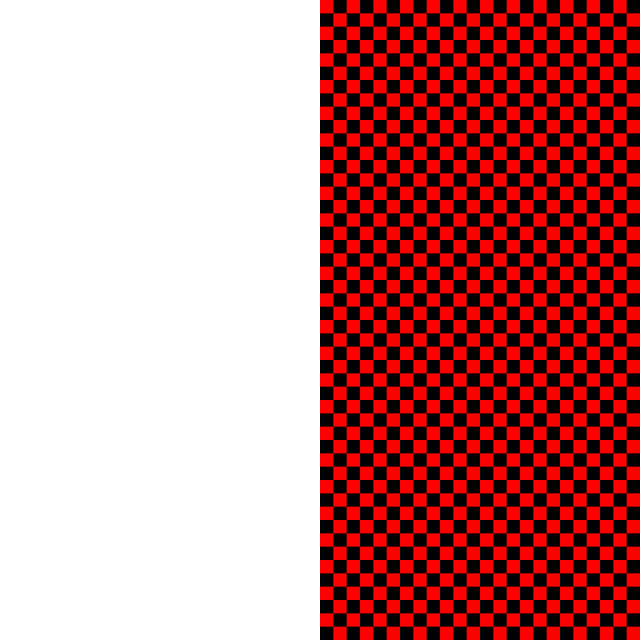
This pattern is drawn by a WebGL 2 fragment shader. Its source:

```glsl
#version 300 es
precision highp float;
// A plain white left half beside a fine red and black checkerboard.
// The checker is the product of two square waves, each averaged over
// the pixel by differencing its integral, so every edge stays smooth.

uniform vec2 u_resolution;
out vec4 fragColor;

const float CELLS = 48.0;   // squares across the whole canvas
const float SPLIT = 0.5;    // where the white half ends
const vec3 WHITE = vec3(1.0);
const vec3 RED = vec3(1.0, 0.0, 0.0);
const vec3 BLACK = vec3(0.0);

// Integral of a square wave that is -1 on even cells and +1 on odd cells
vec2 triangleWave(vec2 p) {
    return abs(mod(p, 2.0) - 1.0);
}

// Share of odd squares covered by a pixel of the given size, in cells
float checkerCoverage(vec2 p, vec2 size) {
    vec2 wave = (triangleWave(p + 0.5 * size) - triangleWave(p - 0.5 * size)) / size;
    return 0.5 - 0.5 * wave.x * wave.y;
}

// Share of a pixel lying to the right of a vertical edge
float rightOf(float x, float edge, float width) {
    return clamp((x - edge) / width + 0.5, 0.0, 1.0);
}

void main() {
    vec2 uv = gl_FragCoord.xy / u_resolution;
    vec2 pixel = 1.0 / u_resolution;

    // Checkerboard, with a black square in the lower left corner
    float redShare = checkerCoverage(uv * CELLS, pixel * CELLS);
    vec3 checker = mix(BLACK, RED, redShare);

    // White half on the left
    vec3 color = mix(WHITE, checker, rightOf(uv.x, SPLIT, pixel.x));
    fragColor = vec4(color, 1.0);
}
```
